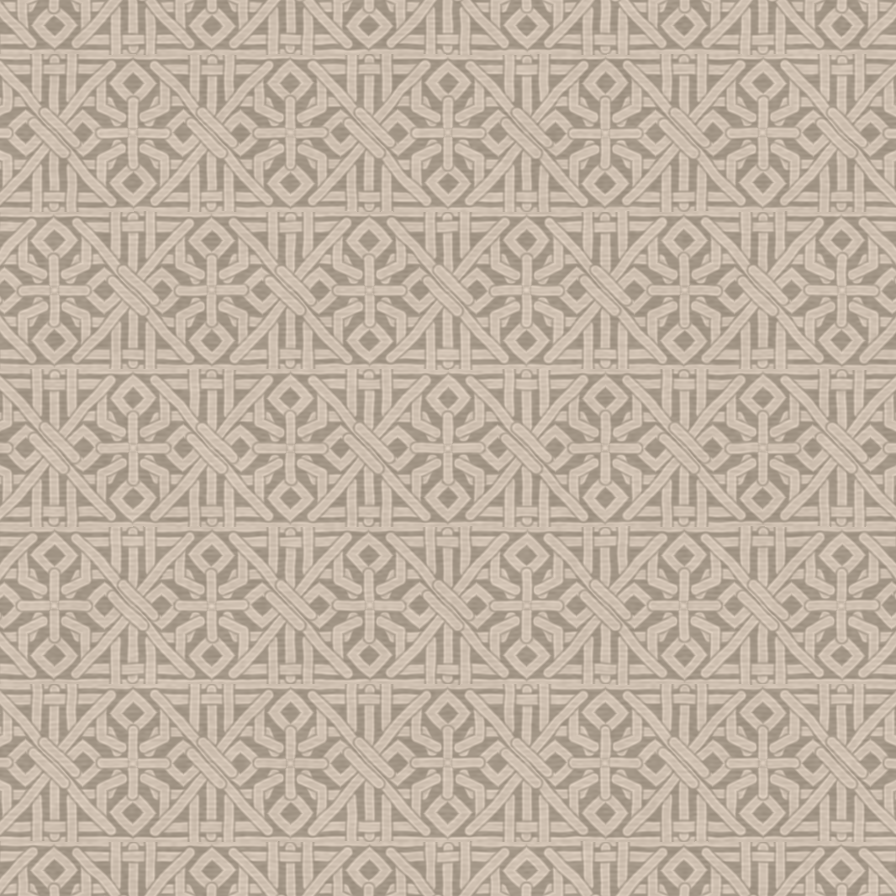
This pattern is drawn by a Shadertoy shader. Its source:

```glsl
#define REPEATS 5.69
#define BAND 0.030
#define GAP 0.013
#define DIAMOND 0.115
#define DIAMOND_AT 0.318
#define THREADS 170.0
#define WOBBLE 0.010
#define GROUND vec3(0.635, 0.585, 0.525)
#define LIGHT vec3(0.865, 0.805, 0.745)

float hash(vec2 p) {
    p = fract(p * vec2(0.1031, 0.1137));
    p += dot(p, p.yx + 33.33);
    return fract((p.x + p.y) * p.x * 7.31);
}

float noise(vec2 p) {
    vec2 i = floor(p), f = fract(p);
    f = f * f * (3.0 - 2.0 * f);
    return mix(mix(hash(i), hash(i + vec2(1, 0)), f.x),
               mix(hash(i + vec2(0, 1)), hash(i + vec2(1, 1)), f.x), f.y);
}

float segment(vec2 p, vec2 a, vec2 b) {
    vec2 d = b - a;
    return length(p - a - d * clamp(dot(p - a, d) / dot(d, d), 0.0, 1.0));
}

float path(vec2 p, vec2 a, vec2 b, vec2 c) {
    return min(segment(p, a, b), segment(p, b, c));
}

float diamond(vec2 p) {
    p = abs(p);
    float rim = length(p + 0.012) * 0.25 + (p.x + p.y) * 0.75;
    return abs(rim - DIAMOND + 0.004) * 0.76;
}

float cover(float d) {
    float soft = max(0.010, 0.75 * REPEATS / iResolution.y);
    return 1.0 - smoothstep(-soft, soft, d);
}

// Lays a strand over the ones below, with a shadow gap and pale edges
void lay(inout float tone, float d) {
    tone *= 1.0 - 0.8 * cover(d - BAND - GAP);
    float strand = mix(0.74, 0.98, smoothstep(0.3, 0.9, d / BAND));
    tone = mix(tone, strand, cover(d - BAND));
}

float lattice(vec2 p) {
    // Half-drop cell, folded to one quadrant
    float row = floor(p.y + 0.5);
    p = vec2(fract(p.x + 0.5 * row) - 0.5, p.y - row);
    vec2 q = abs(p);
    vec2 crossing = vec2(p.x - (p.x < 0.0 ? -0.5 : 0.5), p.y);
    float tone = 0.0;

    // Straight bars between the motifs
    lay(tone, segment(q, vec2(0.0, 0.5), vec2(0.5, 0.5)));
    lay(tone, segment(q, vec2(0.5, 0.12), vec2(0.5, 0.46)));

    // Hooked strands woven around the diagonal
    lay(tone, path(q, vec2(0.10, 0.07), vec2(0.155, 0.20), vec2(0.35, 0.20)));
    lay(tone, path(q, vec2(0.07, 0.10), vec2(0.20, 0.16), vec2(0.20, 0.40)));
    lay(tone, segment(q, vec2(0.20, 0.405), vec2(0.5, 0.405)));
    lay(tone, path(q, vec2(0.355, 0.20), vec2(0.39, 0.22), vec2(0.39, 0.5)));
    lay(tone, path(q, vec2(0.5, 0.02), vec2(0.30, 0.27), vec2(0.14, 0.43)));

    // Four diamond loops and their arms
    lay(tone, min(diamond(q - vec2(DIAMOND_AT, 0.0)),
                  diamond(q - vec2(0.0, DIAMOND_AT))));
    lay(tone, min(segment(q, vec2(0.0), vec2(0.2, 0.0)),
                  segment(q, vec2(0.0), vec2(0.0, 0.2))));

    // Centre knot
    float knot = max(q.x, q.y);
    tone *= 1.0 - 0.4 * cover(abs(knot - 0.026) - 0.005);
    tone = mix(tone, 1.0, cover(length(q) - 0.012));

    // Twisted pair between neighbouring motifs
    vec2 a = vec2(-0.13, 0.06), b = vec2(0.06, -0.13);
    lay(tone, min(segment(crossing, a, b), segment(-crossing, a, b)));
    return tone;
}

void mainImage(out vec4 fragColor, in vec2 fragCoord) {
    vec2 uv = (fragCoord - 0.5 * iResolution.xy) / iResolution.y;
    vec2 p = uv * REPEATS + 0.5 * vec2(1.0, 0.0);

    // Uneven weaving shifts each repeat slightly
    vec2 drift = vec2(noise(p * 9.0 + 40.0), noise(p * 9.0 + 90.0)) - 0.5;
    float tone = lattice(p + vec2(0.5, 0.0) + vec2(-0.5, 0.0) + WOBBLE * drift);

    // Ribbed threads and faint mottling
    float rib = sin(6.2832 * THREADS * uv.y + 3.0 * noise(uv * 60.0 + 70.0));
    float grain = noise(uv * vec2(THREADS, 2.0 * THREADS) + 500.0) - 0.5;
    float mottle = noise(uv * 26.0 + 30.0) - 0.5;
    vec3 color = mix(GROUND, LIGHT, tone);
    color += 0.012 * rib + 0.045 * grain + 0.016 * mottle;
    fragColor = vec4(color, 1.0);
}
```
